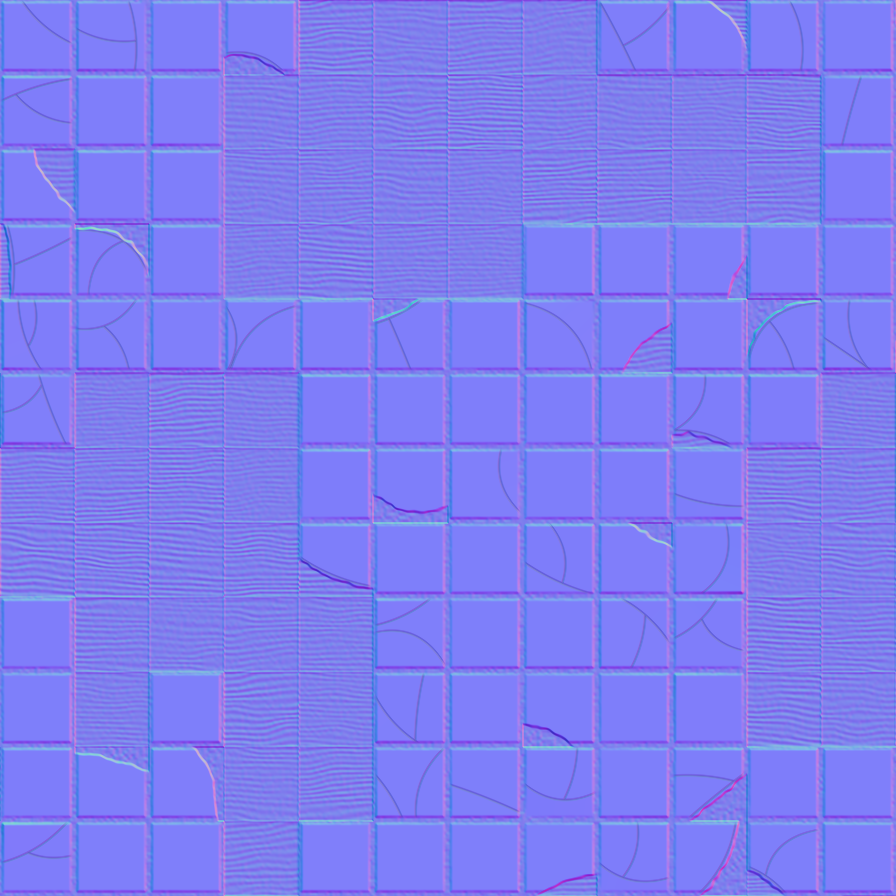
A WebGL 1 fragment shader for this texture map:

```glsl
precision highp float;

uniform vec2 u_resolution;

vec3 hash3(vec2 p) {
  vec3 h = fract(vec3(p.xyx) * vec3(0.1031, 0.1030, 0.0973));
  h += dot(h, h.yxz + 33.33);
  return fract((h.xxy + h.yzz) * h.zyx);
}

float noise(vec2 p) {
  vec2 i = floor(p), f = fract(p);
  f = f * f * (3.0 - 2.0 * f);
  float low = mix(hash3(i).x, hash3(i + vec2(1.0, 0.0)).x, f.x);
  float high = mix(hash3(i + vec2(0.0, 1.0)).x, hash3(i + 1.0).x, f.x);
  return mix(low, high, f.y);
}

float ellipse(vec2 p, vec2 centre, vec2 radii) {
  return length((p - centre) / radii);
}

// Signed distance to a gently bent line
float arc(vec2 q, float angle, float offset, float bend) {
  vec2 n = vec2(cos(angle), sin(angle));
  float along = dot(q, vec2(-n.y, n.x));
  return dot(q, n) - offset + bend * along * along;
}

// 1 where a whole tile has fallen off: clustered patches with ragged borders
float fallen(vec2 id) {
  vec2 sheared = vec2(id.x - 0.6 * (id.y - 9.6), id.y);
  float patches = ellipse(sheared, vec2(5.0, 9.6), vec2(2.9, 2.1));
  patches = min(patches, ellipse(id, vec2(9.6, 9.4), vec2(0.9, 1.0)));
  patches = min(patches, ellipse(id, vec2(1.4, 4.5), vec2(2.1, 1.8)));
  patches = min(patches, ellipse(id, vec2(3.6, 1.8), vec2(1.0, 1.9)));
  patches = min(patches, ellipse(id, vec2(10.5, 3.2), vec2(1.6, 2.2)));
  vec3 r = hash3(id + 71.0);
  return max(step(patches + 0.3 * (r.x - 0.5), 1.0), step(0.97, r.y));
}

// x: height, y: glazed tile coverage, z: crack coverage
vec3 relief(vec2 p) {
  vec2 id = floor(p), q = fract(p) - 0.5;
  vec3 r = hash3(id + 3.0), s = hash3(id + 37.0), t = hash3(id + 91.0);
  float grain = noise(p * 22.0) - 0.5;

  // Combed mortar bed with a thin raised seam on the grid
  float ridge = q.y * mix(11.0, 15.0, s.x) + (s.y - 0.5) * 2.0 * q.x
              + 1.1 * noise(q * vec2(2.5, 4.0) + id * 7.0);
  float strength = mix(0.35, 1.0, t.z) * (0.4 + 1.1 * noise(p * vec2(3.0, 12.0)));
  float border = 0.5 - max(abs(q.x), abs(q.y));
  float bed = 0.0032 * strength * sin(6.2832 * ridge) + 0.003 * grain
            + 0.006 * (1.0 - smoothstep(0.0, 0.025, border));

  // Square tile with a soft rim
  vec2 side = abs(q - vec2(-0.008, 0.015)) - 0.44;
  float box = length(max(side, 0.0)) + min(max(side.x, side.y), 0.0) - 0.015;
  float tile = 1.0 - smoothstep(-0.025, 0.025, box);

  // Cracks split some tiles into slightly tilted shards
  float cracked = step(0.6, r.z);
  float split = arc(q, 6.2832 * r.x, 0.1 + 0.25 * s.x, (s.y - 0.5) * 1.4);
  float branch = arc(q, 6.2832 * (r.x + 0.2 + 0.2 * t.x), (t.y - 0.5) * 0.4, (r.y - 0.5) * 1.6);
  float first = 1.0 - smoothstep(0.003, 0.017, abs(split));
  float second = (1.0 - smoothstep(0.003, 0.017, abs(branch)))
               * step(split, 0.0) * step(0.78, r.z);
  float crack = cracked * max(first, second);
  float shard = cracked * step(0.0, split);
  float tilt = dot(q, (r.xy - 0.5) * 0.02) + shard * split * (t.x - 0.5) * 0.07;

  // Broken-off corners
  float ragged = 0.05 * (noise(p * 9.0) - 0.5);
  float chip = step(0.83, s.z) * smoothstep(-0.018, 0.018, split - 0.04 + ragged);
  float solid = (1.0 - fallen(id)) * (1.0 - chip);
  bed = mix(bed, 0.009 * grain, step(0.5, t.y) * step(0.001, chip) * (1.0 - fallen(id)));

  float grout = 0.013 + 0.007 * grain;
  float glazed = 0.028 + tilt - 0.003 * crack;
  float height = mix(bed, mix(grout, glazed, tile), solid);
  return vec3(height, tile * solid, crack * tile * solid);
}

void main() {
  vec2 p = gl_FragCoord.xy / u_resolution * 12.0;
  vec2 e = vec2(0.012, 0.0);
  vec3 left = relief(p - e.xy), right = relief(p + e.xy);
  vec3 down = relief(p - e.yx), up = relief(p + e.yx);
  vec3 here = 0.25 * (left + right + down + up);

  // Surface slope encoded as a tangent-space normal
  vec2 slope = vec2(right.x - left.x, up.x - down.x) / (2.0 * e.x);
  vec3 normal = normalize(vec3(-slope, 1.0));
  vec3 color = 0.5 + 0.5 * normal;
  color -= vec3(0.003, 0.005, 0.02 + 0.05 * (1.0 - here.y));
  color *= 1.0 - 0.22 * here.z;
  gl_FragColor = vec4(color, 1.0);
}
```
